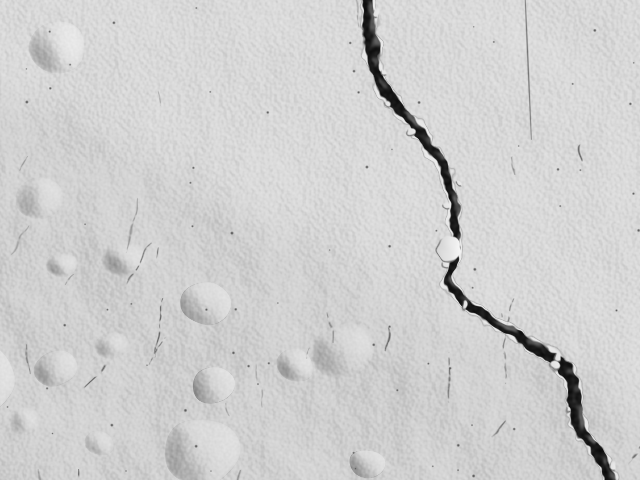
Reproduce this texture procedurally as a Shadertoy shader.

```glsl
vec2 hash2(vec2 p) {
    vec3 q = fract(p.xyx * vec3(0.1031, 0.1030, 0.0973));
    q += dot(q, q.yzx + 33.33);
    return fract((q.xx + q.yz) * q.zy);
}

float gradCorner(vec2 cell, vec2 corner, vec2 f) {
    float angle = 6.2832 * hash2(cell + corner + 57.0).x;
    return dot(vec2(cos(angle), sin(angle)), f - corner);
}

float gradientNoise(vec2 p) {
    vec2 i = floor(p), f = p - i;
    vec2 u = f * f * f * (f * (f * 6.0 - 15.0) + 10.0);
    return mix(mix(gradCorner(i, vec2(0, 0), f), gradCorner(i, vec2(1, 0), f), u.x),
               mix(gradCorner(i, vec2(0, 1), f), gradCorner(i, vec2(1, 1), f), u.x), u.y);
}

// Share of damage: high at the lower left
float damage(vec2 p, float reach) {
    return smoothstep(-0.05, 0.12, reach - 0.5 * p.x - p.y);
}

// Domed paint blisters on a jittered grid
float blisters(vec2 p, float cellSize) {
    p += 0.012 * vec2(gradientNoise(p * 11.0), gradientNoise(p * 11.0 + 40.0));
    vec2 home = floor(p / cellSize);
    float h = 0.0;
    for (int k = 0; k < 9; k++) {
        vec2 id = home + vec2(k % 3 - 1, k / 3 - 1);
        vec2 rnd = hash2(id + 11.0), kind = hash2(id + 83.0);
        vec2 centre = (id + 0.2 + 0.6 * rnd) * cellSize;
        float corner = 1.0 - smoothstep(0.1, 0.2, length(centre - vec2(0.05, 0.92)));
        float chance = 0.85 * max(damage(centre, 0.66), corner);
        float r = mix(0.028, mix(0.09, 0.06, smoothstep(0.1, 0.5, centre.y)), kind.x);
        vec2 q = (p - centre) / (r * vec2(1.1, 0.95));
        float dome = pow(max(1.0 - dot(q, q), 0.0), mix(1.0, 2.2, rnd.y));
        h = max(h, step(kind.y, chance) * mix(0.25, 0.42, rnd.x) * r * dome);
    }
    return h;
}

float relief(vec2 p) {
    float rough = damage(p, 0.85);
    float h = blisters(p, 0.165);
    h += mix(0.005, 0.012, rough) * gradientNoise(p * 5.0);
    h += mix(0.0011, 0.0026, rough) * gradientNoise(p * vec2(17.0, 14.0));
    h += mix(0.0005, 0.0009, rough) * gradientNoise(p * 42.0);
    return h + 0.0007 * gradientNoise(p * 115.0);
}

// Crack path: x for a depth t below the top edge
float crackX(float t) {
    float bend = exp(-pow((t - 0.58) / 0.035, 2.0));
    return 0.766 + 0.09 * t + 0.14 * smoothstep(0.12, 0.4, t)
         + 0.215 * smoothstep(0.6, 0.8, t) + 0.06 * smoothstep(0.86, 1.0, t) - 0.025 * bend;
}

float crackDistance(vec2 p) {
    float t = 1.0 - p.y;
    float slope = (crackX(t + 0.01) - crackX(t - 0.01)) / 0.02;
    float d = (p.x - crackX(t)) / sqrt(1.0 + slope * slope);
    return d + 0.010 * gradientNoise(p * 22.0) + 0.005 * gradientNoise(p * 65.0);
}

float inside(float d, float px) {
    return 1.0 - smoothstep(-px, px, d);
}

// Tapered stroke from a to b
float stroke(vec2 p, vec2 a, vec2 b, float width, float px) {
    vec2 pa = p - a, ba = b - a;
    float s = clamp(dot(pa, ba) / dot(ba, ba), 0.0, 1.0);
    return inside(length(pa - ba * s) - width * (0.4 + 2.4 * s * (1.0 - s)), px);
}

float scratches(vec2 p, float cellSize, float px) {
    vec2 home = floor(p / cellSize);
    vec2 q = p + 0.011 * vec2(gradientNoise(p * 24.0), gradientNoise(p * 24.0 + 70.0));
    float worn = smoothstep(-0.35, 0.1, gradientNoise(p * 75.0));
    float ink = 0.0;
    for (int k = 0; k < 9; k++) {
        vec2 id = home + vec2(k % 3 - 1, k / 3 - 1);
        vec2 rnd = hash2(id + 5.0), kind = hash2(id + 131.0), form = hash2(id + 211.0);
        vec2 centre = (id + rnd) * cellSize;
        float chance = mix(0.13, 0.6, damage(centre, 0.8));
        float lean = mix(-0.2, 0.75, form.x * form.x);
        vec2 arm = vec2(sin(lean), cos(lean)) * mix(0.012, 0.06, form.y * form.y);
        float line = stroke(q, centre - arm, centre + arm, 0.0016, px);
        ink = max(ink, step(kind.x, chance) * line * mix(0.3, 0.85, kind.y));
    }
    return ink * worn;
}

float specks(vec2 p, float cellSize, float px) {
    vec2 id = floor(p / cellSize);
    vec2 rnd = hash2(id + 19.0), kind = hash2(id + 47.0);
    float d = length(p - (id + 0.2 + 0.6 * rnd) * cellSize);
    return step(kind.x, 0.09) * inside(d - mix(0.0008, 0.0026, kind.y), px);
}

// Pale chip with a shaded lower left edge
float addFlake(float tone, vec2 p, vec2 centre, vec2 size, float px) {
    vec2 q = p - centre + 0.008 * gradientNoise(p * 45.0);
    float d = (length(q / size) - 1.0) * min(size.x, size.y);
    float edge = inside(abs(d) - 0.0012, px) * smoothstep(0.2, -0.6, dot(q, vec2(0.8, 0.6)) / size.x);
    tone = mix(tone, 0.9 + 3.0 * q.x, inside(d, px));
    return mix(tone, 0.35, 0.8 * edge);
}

void mainImage(out vec4 fragColor, in vec2 fragCoord) {
    float px = 1.0 / iResolution.y;
    vec2 p = fragCoord * px;

    // Painted wall lit from the right
    vec2 e = vec2(0.002, 0.0);
    float h = relief(p);
    vec2 grad = vec2(relief(p + e.xy) - h, relief(p + e.yx) - h) / e.x;
    float light = -dot(grad, vec2(0.91, 0.41));
    float tone = 0.852 - 0.035 * damage(p, 0.85);
    tone += light > 0.0 ? 0.22 * light / (1.0 + 1.8 * light) : 0.36 * light;
    tone += 0.022 * gradientNoise(p * 170.0);

    // Scratches and pits
    tone = mix(tone, 0.27, scratches(p, 0.15, px));
    tone = mix(tone, 0.3, 0.8 * stroke(p, vec2(1.107, 0.71), vec2(1.093, 1.03), 0.0012, px));
    tone = mix(tone, 0.25, 0.8 * specks(p, 0.042, px));

    // Crack with a broken pale lip
    float d = crackDistance(p);
    float halfWidth = 0.0100 + 0.002 * sin(9.0 * p.y);
    float gap = abs(d) - halfWidth;
    float lip = 0.004 + 0.010 * gradientNoise(p * 38.0 + 9.0);
    float lipLine = inside(abs(gap - lip) - 0.0007, px) * step(0.0, lip);
    tone = mix(tone, 0.93, 0.8 * inside(gap - lip, px));
    tone = mix(tone, 0.5, 0.6 * lipLine);
    float wall = smoothstep(-0.1, 0.35, gradientNoise(p * 30.0)) * smoothstep(-0.004, 0.006, d);
    float depth = mix(0.09, 0.36, wall) + 0.08 * gradientNoise(p * 90.0);
    tone = mix(tone, depth, inside(gap, px));

    // Flakes along the crack
    for (int k = 0; k < 12; k++) {
        vec2 rnd = hash2(vec2(k, 3.0)), kind = hash2(vec2(k, 29.0));
        float t = (float(k) + rnd.x) / 12.0;
        float side = kind.x < 0.5 ? -0.014 : 0.016;
        vec2 size = mix(0.004, 0.010, kind.y) * vec2(0.9, 1.2);
        tone = addFlake(tone, p, vec2(crackX(t) + side, 1.0 - t), size, px);
    }
    tone = addFlake(tone, p, vec2(0.936, 0.482), vec2(0.024, 0.026), px);

    fragColor = vec4(vec3(clamp(tone, 0.04, 0.97)), 1.0);
}
```
